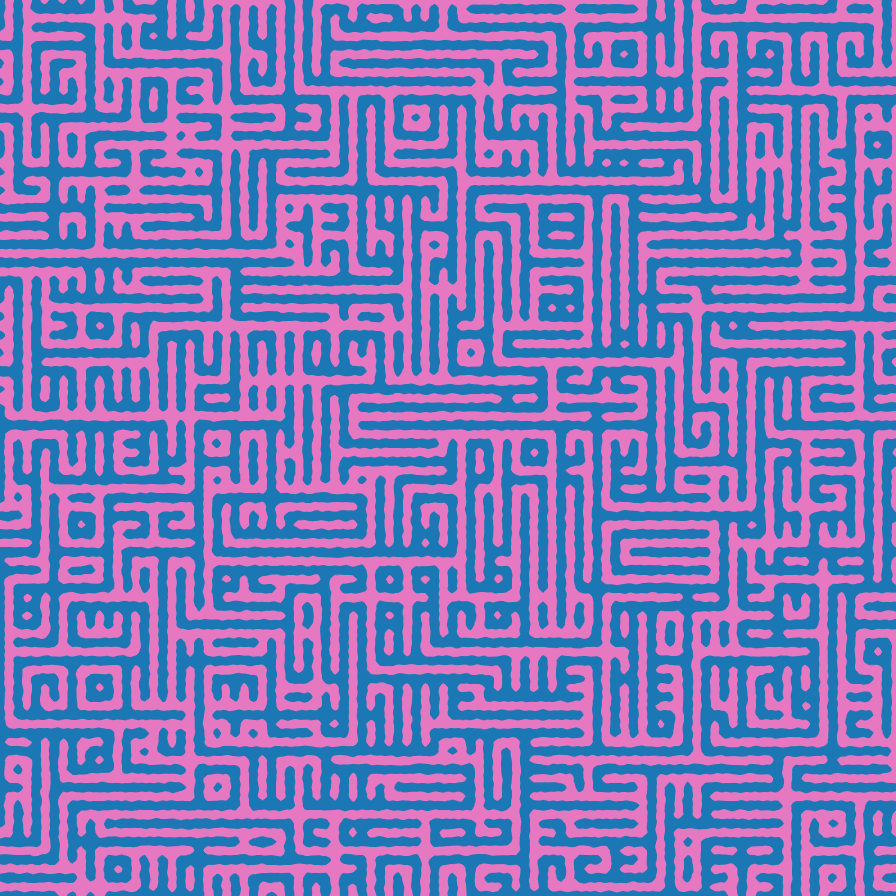
Write a WebGL 2 fragment shader that draws this pattern.

```glsl
#version 300 es
precision highp float;
// Draws a dense two-colour labyrinth of rounded, slightly wobbly straight corridors.

#define CELLS 99.0       // grid cells across the canvas; a corridor is one cell wide
#define ALONG 0.07       // noise frequency along a run of corridor
#define ACROSS 0.27      // noise frequency across a run of corridor
#define JITTER 0.2       // random disturbance of each link
#define WOBBLE 0.5       // unevenness of the edges
#define WOBBLE_FREQ 1.1  // edge bumps per cell
#define BALANCE -0.04    // below zero favours blue
#define BLUE vec3(0.11, 0.47, 0.71)
#define PINK vec3(0.90, 0.47, 0.76)

uniform vec2 u_resolution;
out vec4 fragColor;

float hash(vec2 p) {
    vec3 q = fract(p.xyx * 0.1031);
    q += dot(q, q.yzx + 33.33);
    return fract((q.x + q.y) * q.z);
}

// Slope contribution of one lattice corner
float cornerSlope(vec2 corner, vec2 offset) {
    float angle = 6.2832 * hash(corner);
    return dot(vec2(cos(angle), sin(angle)), offset);
}

float gradientNoise(vec2 p) {
    vec2 i = floor(p), f = p - i;
    vec2 w = f * f * f * (f * (f * 6.0 - 15.0) + 10.0);
    vec2 e = vec2(1.0, 0.0);
    float low = mix(cornerSlope(i, f), cornerSlope(i + e, f - e), w.x);
    float high = mix(cornerSlope(i + e.yx, f - e.yx), cornerSlope(i + 1.0, f - 1.0), w.x);
    return mix(low, high, w.y);
}

// Positive where corridors run horizontally, negative where they run vertically
float runDirection(vec2 cell) {
    vec2 stretch = vec2(ALONG, ACROSS);
    float horizontal = gradientNoise(cell * stretch + 17.3);
    float vertical = gradientNoise(cell.yx * stretch + 91.7);
    return horizontal - vertical + JITTER * (hash(cell + 211.0) - 0.5);
}

// +1 for pink, -1 for blue: odd nodes are pink, even nodes blue, links follow the run
float cellSign(vec2 cell) {
    vec2 parity = mod(cell, 2.0);
    if (parity.x == parity.y) return parity.x > 0.5 ? 1.0 : -1.0;
    bool inPinkRow = parity.y > 0.5;
    return (runDirection(cell) > 0.0) == inPinkRow ? 1.0 : -1.0;
}

// Bilinear blend of the cells, which rounds corners and dead ends
float mazeField(vec2 p) {
    vec2 i = floor(p), f = p - i;
    vec2 e = vec2(1.0, 0.0);
    float low = mix(cellSign(i), cellSign(i + e), f.x);
    float high = mix(cellSign(i + e.yx), cellSign(i + 1.0), f.x);
    return mix(low, high, f.y);
}

void main() {
    float size = min(u_resolution.x, u_resolution.y);
    vec2 p = gl_FragCoord.xy / size * CELLS;

    float field = mazeField(p) + BALANCE;
    field += WOBBLE * gradientNoise(p * WOBBLE_FREQ + 43.5);

    // The field climbs by two per cell, so this is an edge one pixel wide
    float pixelStep = 2.0 * CELLS / size;
    float pinkness = clamp(0.5 + field / pixelStep, 0.0, 1.0);
    fragColor = vec4(mix(BLUE, PINK, pinkness), 1.0);
}
```
